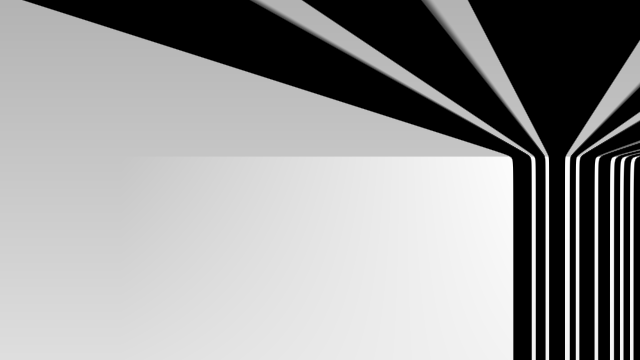
Reproduce this background procedurally as a Shadertoy shader.

```glsl
#define HORIZON 0.565
#define AXIS 1.545
#define SPREAD 26.35
#define BEND 0.006
#define WALL_EDGE -0.119
#define GLOW_START 0.336
#define GLOW_END 1.426
#define BEVEL 0.0028

// Centre (relative to the axis) and half width of each slat
const vec2 SLATS[8] = vec2[8](
    vec2(-0.0625, 0.0058), vec2(-0.0249, 0.0052),
    vec2( 0.0313, 0.0069), vec2( 0.0596, 0.0052),
    vec2( 0.1117, 0.0052), vec2( 0.1551, 0.0058),
    vec2( 0.1823, 0.0052), vec2( 0.2101, 0.0052));

// Antialiased coverage of the region where d is negative
float coverage(float d, float pixel) {
    return clamp(0.5 - d / pixel, 0.0, 1.0);
}

// Grey level of the lit surface: plain ceiling above, glowing wall below
float surfaceLight(vec2 p, float ceiling) {
    float base = mix(0.872, 0.70, p.y);
    float t = clamp((p.x - GLOW_START) / (GLOW_END - GLOW_START), 0.0, 1.0);
    float glow = t * mix(0.08, 0.215, clamp(p.y / HORIZON, 0.0, 1.0));
    return base + glow * (1.0 - ceiling);
}

void mainImage(out vec4 fragColor, in vec2 fragCoord) {
    vec2 p = fragCoord / iResolution.y;
    float pixel = 1.0 / iResolution.y;

    // Above the horizon the vertical bands fan out, with a rounded bend
    float h = p.y - HORIZON;
    float rise = 0.5 * (h + sqrt(h * h + BEND * BEND));
    float s = (p.x - AXIS) / (1.0 + SPREAD * rise);
    float footprint = max(fwidth(s), 1e-5);
    float ceiling = coverage(-h, pixel);

    // Broad wall on the left
    float mask = coverage(s - WALL_EDGE, footprint);

    // Slats, shaded along the side away from the axis
    for (int i = 0; i < 8; i++) {
        float centre = SLATS[i].x;
        float halfWidth = SLATS[i].y;
        float offset = s - centre;
        float inset = halfWidth - offset * sign(centre);
        float bevel = smoothstep(0.0, BEVEL, inset);
        float shade = mix(mix(0.65, 0.4, ceiling), 1.0, bevel);
        float dim = 1.0 - 0.4 * ceiling * smoothstep(0.07, 0.11, centre);
        mask += coverage(abs(offset) - halfWidth, footprint) * shade * dim;
    }

    float grey = surfaceLight(p, ceiling) * min(mask, 1.0);
    fragColor = vec4(vec3(grey), 1.0);
}
```
